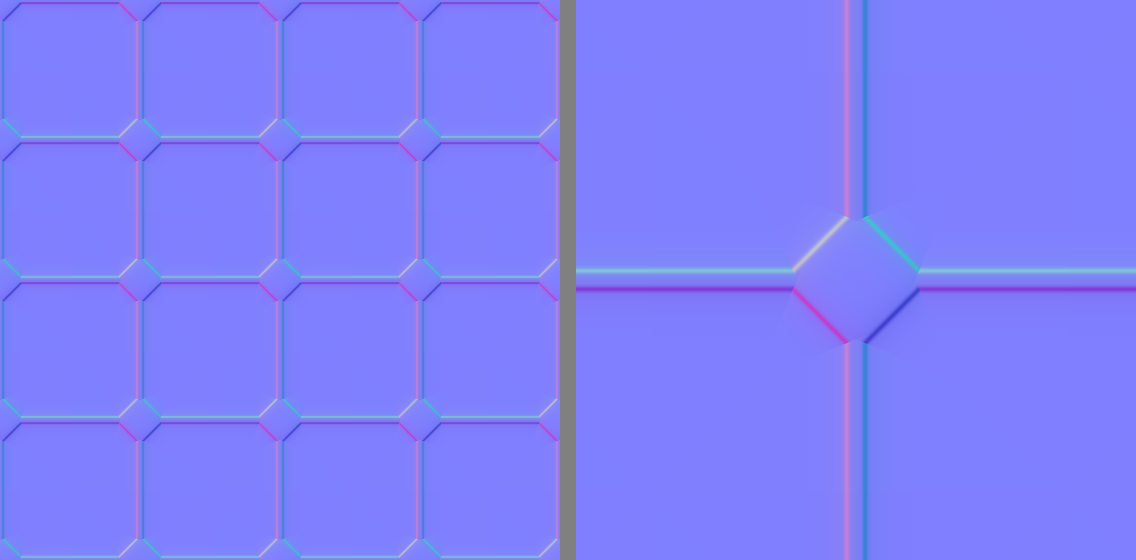
Left: the whole. Right: its middle third, enlarged.
This texture map is drawn by a Shadertoy shader. Its source:

```glsl
// Tangent-space normal map of square tiles with cut corners and diamond joints.

const float TILES = 4.0;            // repeats across and down
const float HALF_SIZE = 0.478;      // half the tile width, in cells
const float CORNER_CUT = 0.128;     // leg of the cut corner, in cells
const float EDGE_WIDTH = 0.0065;    // crisp bevel radius, in cells
const float EDGE_TILT = 0.44;       // strength of the crisp bevel
const float CORNER_BOOST = 1.3;     // extra strength along the cut corners
const float HALO_WIDTH = 0.035;     // falloff of the soft bevel, in cells
const float HALO_TILT = 0.16;       // strength of the soft bevel
const float BLUE_LOSS = 0.25;       // drop of the blue channel per unit of tilt

// Signed distance to a tile in z, outward edge direction in xy, corner flag in w.
vec4 cutTile(vec2 p) {
    vec2 side = vec2(p.x < 0.0 ? -1.0 : 1.0, p.y < 0.0 ? -1.0 : 1.0);
    vec2 q = abs(p) - HALF_SIZE;
    float corner = (q.x + q.y + CORNER_CUT) * inversesqrt(2.0);
    float straight = max(q.x, q.y);
    if (corner > straight) return vec4(side * inversesqrt(2.0), corner, 1.0);
    vec2 outward = q.x > q.y ? vec2(1.0, 0.0) : vec2(0.0, 1.0);
    return vec4(outward * side, straight, 0.0);
}

// Outward tilt of one tile's bevel in xy, its amount in z.
// The crisp line widens to cover a pixel.
vec3 bevelTilt(vec2 p, float pixel) {
    vec4 tile = cutTile(p);
    float width = length(vec2(EDGE_WIDTH, 0.4 * pixel));
    float line = tile.z / width;
    float crisp = EDGE_TILT * EDGE_WIDTH / width * exp(-line * line);
    crisp *= mix(1.0, CORNER_BOOST, tile.w);
    float soft = HALO_TILT * exp(-abs(tile.z) / HALO_WIDTH);
    return vec3(tile.xy, 1.0) * (crisp + soft);
}

void mainImage(out vec4 fragColor, in vec2 fragCoord) {
    vec2 cell = fract(fragCoord / iResolution.xy * TILES) - 0.5;
    float pixel = TILES / iResolution.y;

    // Add the bevels of the tile and its neighbours; directions cancel mid-joint.
    vec3 tilt = vec3(0.0);
    for (int y = -1; y <= 1; y++)
        for (int x = -1; x <= 1; x++)
            tilt += bevelTilt(cell - vec2(x, y), pixel);

    // Encode with the green channel pointing down; blue fades with total tilt.
    vec2 redGreen = 0.5 + 0.5 * vec2(tilt.x, -tilt.y);
    fragColor = vec4(redGreen, 1.0 - BLUE_LOSS * tilt.z, 1.0);
}
```
